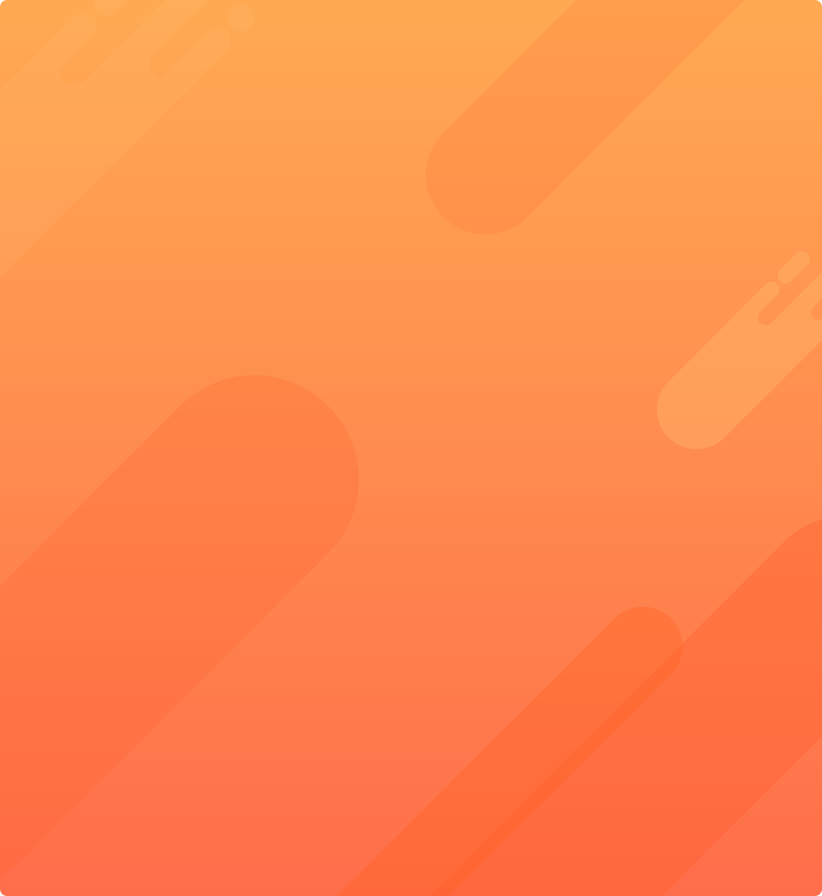
Give the GLSL for this background, as a Shadertoy shader.

```glsl
// Warm vertical gradient crossed by diagonal translucent capsules.
// Dark bars are half-infinite capsules; the two pale comets share one
// distance function with notched, dashed tails. Lengths are in canvas heights.

const vec3 TOP_COLOR    = vec3(1.0, 0.667, 0.325);
const vec3 BOTTOM_COLOR = vec3(1.0, 0.430, 0.292);
const vec3 SHADE_COLOR  = vec3(1.0, 0.365, 0.170);
const vec3 EMBER_COLOR  = vec3(1.0, 0.380, 0.120);
const vec3 PALE_COLOR   = vec3(1.0, 0.720, 0.420);
const vec3 CORNER_COLOR = vec3(1.0);

const float CORNER_RADIUS = 0.008;
const float FAR = 40.0;            // tail length, in capsule radii
const float FINGER_RADIUS = 0.2;   // tail details, in comet radii
const float FINGER_OFFSET = 0.8;

// Coverage of a shape from its signed distance, one pixel soft.
float coverage(float d) {
    return clamp(0.5 - d * iResolution.y, 0.0, 1.0);
}

// Local frame: x runs up the diagonal, y across it to the lower right.
vec2 diagonalFrame(vec2 p, vec2 center, float radius) {
    vec2 q = p - center;
    return vec2(q.x + q.y, q.x - q.y) * 0.70710678 / radius;
}

// Capsule along local x, from start to end at the given offset.
float capsule(vec2 q, float start, float end, float offset, float radius) {
    return length(vec2(q.x - clamp(q.x, start, end), q.y - offset)) - radius;
}

// Bar running from its round head in the given direction (+1 up, -1 down).
float bar(vec2 p, vec2 head, float radius, float direction) {
    vec2 q = diagonalFrame(p, head, radius) * direction;
    return capsule(q, 0.0, FAR, 0.0, 1.0) * radius;
}

// Round head with a tail split into fingers and loose dashes.
float comet(vec2 p, vec2 head, float radius) {
    vec2 q = diagonalFrame(p, head, radius);
    float body = capsule(q, 0.0, FAR, 0.0, 1.0);

    // Notches between fingers, and space past the outer finger tips
    float gaps = min(capsule(q, 2.88, FAR, -0.41, FINGER_RADIUS),
                     capsule(q, 3.92, FAR,  0.46, FINGER_RADIUS));
    gaps = min(gaps, max(q.y + 0.5, 3.48 - q.x));
    gaps = min(gaps, max(0.55 - q.y, 4.76 - q.x));
    float d = max(body, -gaps);

    // Rounded outer fingers
    d = min(d, capsule(q, 2.0, 3.48, -FINGER_OFFSET, FINGER_RADIUS));
    d = min(d, capsule(q, 2.0, 4.76,  FINGER_OFFSET, FINGER_RADIUS));

    // Dashes beyond the fingers
    d = min(d, capsule(q, 3.98, 4.56, -FINGER_OFFSET, FINGER_RADIUS));
    d = min(d, capsule(q, 5.26, 5.27,  FINGER_OFFSET, FINGER_RADIUS));
    return d * radius;
}

void mainImage(out vec4 fragColor, in vec2 fragCoord) {
    vec2 p = fragCoord / iResolution.y;
    vec3 color = mix(BOTTOM_COLOR, TOP_COLOR, p.y);

    // Dark bars
    float upperBar = bar(p, vec2(0.5417, 0.8047), 0.0664,  1.0);
    float leftBar  = bar(p, vec2(0.2839, 0.4648), 0.1165, -1.0);
    float rightBar = bar(p, vec2(0.9414, 0.3320), 0.0916, -1.0);
    float emberBar = bar(p, vec2(0.7174, 0.2786), 0.0443, -1.0);
    color = mix(color, SHADE_COLOR, 0.16 * coverage(upperBar));
    color = mix(color, SHADE_COLOR, 0.22 * coverage(leftBar));
    color = mix(color, SHADE_COLOR, 0.36 * coverage(rightBar));
    color = mix(color, EMBER_COLOR, 0.36 * coverage(emberBar));

    // Pale comets
    float rightComet = comet(p, vec2(0.7773, 0.5430), 0.0442);
    float leftComet  = comet(p, vec2(-0.0469, 0.7474), 0.0737);
    color = mix(color, PALE_COLOR, 0.40 * coverage(rightComet));
    color = mix(color, PALE_COLOR, 0.22 * coverage(leftComet));

    // Rounded canvas corners
    vec2 halfSize = 0.5 * iResolution.xy / iResolution.y;
    vec2 edge = abs(p - halfSize) - halfSize + CORNER_RADIUS;
    float outside = length(max(edge, 0.0)) - CORNER_RADIUS;
    color = mix(CORNER_COLOR, color, coverage(outside));

    fragColor = vec4(color, 1.0);
}
```
